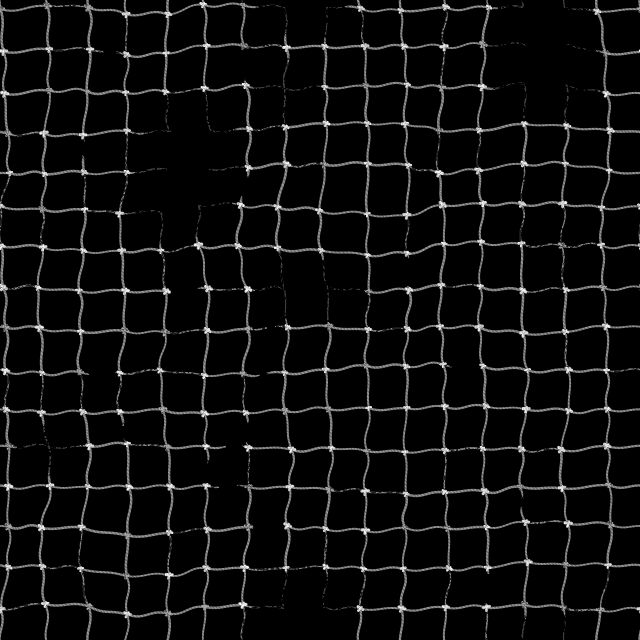
This pattern is drawn by a WebGL 1 fragment shader. Its source:

```glsl
precision highp float;
// A worn knotted net: 16 by 16 loose square meshes of grey twisted cord on black.
// Knots drift on smooth noise; each joins its right and upper neighbour by a bent
// strand, and tears remove knots so that their strands end in frayed stubs.
uniform vec2 u_resolution;

const float CELLS = 16.0;               // meshes across and down
const vec2 PHASE = vec2(0.10, 0.75);    // first knot, in cells
const float DRIFT = 0.38;               // smooth knot displacement
const float JITTER = 0.09;              // loose knot displacement
const float CORD = 0.027;               // half width of a strand, in cells
const float CORD_GREY = 0.54;
const float KNOT_GREY = 0.84;
const float WAVE = 0.035;               // S-shaped bend of a strand
const float BOW = 0.07;                 // one-sided bend of a strand
const float TWISTS = 12.0;              // cord twists per cell
const float LOST_KNOTS = 0.018;         // chance of a single missing knot
const float BROKEN = 0.045;             // chance of a snapped strand
const float WORN = 0.17;                // chance of a worn strand or knot
// Large tears: centre and half size in knot indices
const vec4 TEAR_TALL = vec4(4.5, 11.0, 0.6, 1.1);
const vec4 TEAR_MIDDLE = vec4(7.5, 8.0, 0.6, 0.1);
const vec4 TEAR_SEAM = vec4(7.5, 15.5, 0.6, 0.6);
const vec4 TEAR_CORNER = vec4(13.5, 14.0, 0.6, 1.1);
const float PI = 3.14159;

float hash(vec2 p) {
  vec3 h = fract(p.xyx * 0.1031);
  h += dot(h, h.yzx + 33.33);
  return fract((h.x + h.y) * h.z);
}

float noise(vec2 p, float period) {
  vec2 i = mod(floor(p), period), f = fract(p);
  vec2 j = mod(i + 1.0, period);
  f = f * f * (3.0 - 2.0 * f);
  return mix(mix(hash(i), hash(vec2(j.x, i.y)), f.x),
             mix(hash(vec2(i.x, j.y)), hash(j), f.x), f.y);
}

float coverage(float d, float px) { return clamp(0.5 - d / px, 0.0, 1.0); }

vec2 knotPosition(vec2 id) {
  vec2 w = mod(id, CELLS), s = w * 0.5 + 0.25;
  vec2 smoothDrift = vec2(noise(s, 8.0), noise(s.yx + 3.0, 8.0)) - 0.5;
  return id + DRIFT * smoothDrift + JITTER * (vec2(hash(w + 51.0), hash(w + 87.0)) - 0.5);
}

float inTear(vec2 id, vec4 tear) {
  vec2 d = abs(mod(id - tear.xy + 0.5 * CELLS, CELLS) - 0.5 * CELLS) - tear.zw;
  return step(max(d.x, d.y), 0.0);
}

float knotPresent(vec2 id) {
  vec2 w = mod(id, CELLS);
  float torn = max(max(inTear(w, TEAR_TALL), inTear(w, TEAR_MIDDLE)),
                   max(inTear(w, TEAR_SEAM), inTear(w, TEAR_CORNER)));
  return (1.0 - torn) * step(LOST_KNOTS, hash(w + 131.0));
}

// Brightness of a strand running along x from knot a to knot b
float strand(vec2 p, vec2 a, vec2 b, float hasA, float hasB, vec2 seed, float px) {
  float t = (p.x - a.x) / (b.x - a.x);
  if (t < 0.0 || t > 1.0 || hasA + hasB < 0.5) return 0.0;
  float bow = BOW * (hash(seed + 11.0) - 0.5);
  float wave = WAVE * (0.4 + hash(seed + 23.0));
  float y = mix(a.y, b.y, t) + bow * sin(PI * t) - wave * sin(2.0 * PI * t);
  float slope = b.y - a.y + PI * (bow * cos(PI * t) - 2.0 * wave * cos(2.0 * PI * t));
  float across = (p.y - y) / sqrt(1.0 + slope * slope);
  // Stubs left on either side of a break
  float whole = hasA * hasB * step(BROKEN, hash(seed + 41.0));
  vec2 stub = vec2(hash(seed + 61.0), hash(seed + 73.0));
  vec2 reach = mix(0.04 + 0.44 * stub, vec2(2.0), whole);
  float left = max(hasA * (reach.x - t), hasB * (reach.y - 1.0 + t));
  // Wear thins the fibres and eats gaps into them
  float wear = 0.75 * step(hash(seed + 97.0), WORN);
  wear = max(wear, 1.0 - smoothstep(0.0, 0.18, left));
  float fibre = noise(vec2(t * 22.0, across * 35.0 + 40.0) + seed * 5.0, 256.0);
  float width = CORD * mix(0.85, 1.2, hash(seed + 113.0)) * (1.0 - 0.3 * wear);
  float alpha = coverage(abs(across) - width, px) * coverage(-left, px);
  alpha *= 1.0 - wear * smoothstep(0.4, 0.65, fibre);
  float twist = sin(2.0 * PI * (t * TWISTS + across * 9.0));
  return alpha * CORD_GREY * (0.95 + 0.16 * twist + 0.16 * (fibre - 0.5));
}

float capsule(vec2 p, vec2 a, vec2 b, float r) {
  vec2 d = b - a;
  return length(p - a - d * clamp(dot(p - a, d) / dot(d, d), 0.0, 1.0)) - r;
}

// Brightness of a knot: two crossed loops of cord
float knot(vec2 p, vec2 seed, float px) {
  float angle = 0.8 * (hash(seed + 17.0) - 0.5), c = cos(angle), s = sin(angle);
  p = mat2(c, s, -s, c) * p / mix(0.85, 1.15, hash(seed + 29.0));
  float d = min(capsule(p, vec2(-0.065, 0.035), vec2(0.07, 0.005), 0.036),
                capsule(p, vec2(-0.025, -0.055), vec2(0.02, 0.045), 0.032));
  float grain = noise(p * 38.0 + seed * 7.0 + 20.0, 256.0);
  float worn = step(hash(seed + 43.0), WORN);
  float fade = 1.0 - worn * (0.15 + 0.5 * smoothstep(0.35, 0.65, grain));
  return coverage(d, px) * KNOT_GREY * (0.8 + 0.4 * grain) * fade;
}

void main() {
  float side = min(u_resolution.x, u_resolution.y), px = CELLS / side;
  vec2 p = gl_FragCoord.xy * px - PHASE, cell = floor(p);
  float grey = 0.0;
  for (int j = -1; j <= 1; j++) for (int i = -1; i <= 1; i++) {
    vec2 id = cell + vec2(float(i), float(j)), seed = mod(id, CELLS);
    vec2 right = id + vec2(1.0, 0.0), up = id + vec2(0.0, 1.0);
    vec2 a = knotPosition(id), b = knotPosition(right), c = knotPosition(up);
    float hasA = knotPresent(id), hasB = knotPresent(right), hasC = knotPresent(up);
    grey = max(grey, strand(p, a, b, hasA, hasB, seed, px));
    grey = max(grey, strand(p.yx, a.yx, c.yx, hasA, hasC, seed + 203.0, px));
    grey = max(grey, hasA * knot(p - a, seed, px));
  }
  gl_FragColor = vec4(vec3(min(grey, 1.0)), 1.0);
}
```
